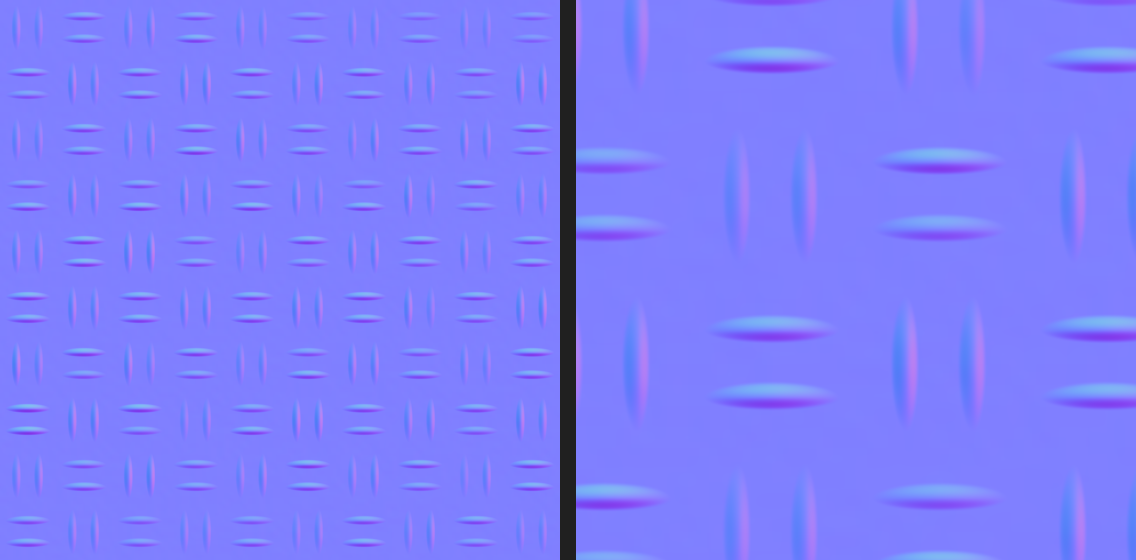
Left: the whole. Right: its middle third, enlarged.
Write a WebGL 2 fragment shader that draws this texture map.

```glsl
#version 300 es
precision highp float;

uniform vec2 u_resolution;
out vec4 fragColor;

const float CELLS = 10.0;

float hash(vec2 p) {
    vec3 q = fract(vec3(p.xyx) * vec3(0.1031, 0.1030, 0.0973));
    q += dot(q, q.yzx + 33.33);
    return fract((q.x + q.y) * q.z);
}

// Value noise that wraps after a whole number of lattice steps
float wrapNoise(vec2 p, float period) {
    vec2 i = floor(p);
    vec2 f = fract(p);
    f = f * f * (3.0 - 2.0 * f);
    vec2 lo = mod(i, period);
    vec2 hi = mod(i + 1.0, period);
    return mix(mix(hash(lo), hash(vec2(hi.x, lo.y)), f.x),
               mix(hash(vec2(lo.x, hi.y)), hash(hi), f.x), f.y);
}

// Raised tread bars: two per cell, turned in alternate cells
float treadHeight(vec2 p) {
    vec2 cell = mod(floor(p), CELLS);
    vec2 f = fract(p);
    bool upright = mod(cell.x + cell.y, 2.0) > 0.5;
    float along = upright ? f.y : f.x;
    float across = upright ? 1.0 - f.x : f.y;

    float bar = step(0.5, across);
    float d = across - mix(0.30, 0.70, bar);
    float q = d / (d > 0.0 ? 0.092 : 0.072);
    float s = (along - 0.5) / 0.405;
    float dome = max(0.0, 1.0 - q * q - s * s);

    // Uneven wear: broad patches plus a difference between bars
    float patchWear = wrapNoise((cell + 0.5) * 0.5, CELLS * 0.5);
    float barWear = hash(cell * 2.0 + vec2(bar * 31.0, 17.0));
    float strength = 0.45 + 0.45 * patchWear + 0.5 * barWear;
    return (upright ? 0.021 : 0.027) * strength * dome * dome;
}

float surfaceHeight(vec2 p) {
    float grain = wrapNoise(p * 8.0, CELLS * 8.0);
    float swell = wrapNoise(p * 2.0, CELLS * 2.0);
    return treadHeight(p) + 0.0012 * grain + 0.002 * swell;
}

void main() {
    vec2 p = gl_FragCoord.xy / u_resolution * CELLS;

    // Central differences give the slope
    vec2 e = vec2(0.01, 0.0);
    vec2 slope = vec2(surfaceHeight(p + e.xy) - surfaceHeight(p - e.xy),
                      surfaceHeight(p + e.yx) - surfaceHeight(p - e.yx)) / (2.0 * e.x);

    // Pack the surface normal into colour
    vec3 normal = normalize(vec3(-slope, 1.0));
    fragColor = vec4(normal * 0.5 + 0.5, 1.0);
}
```
